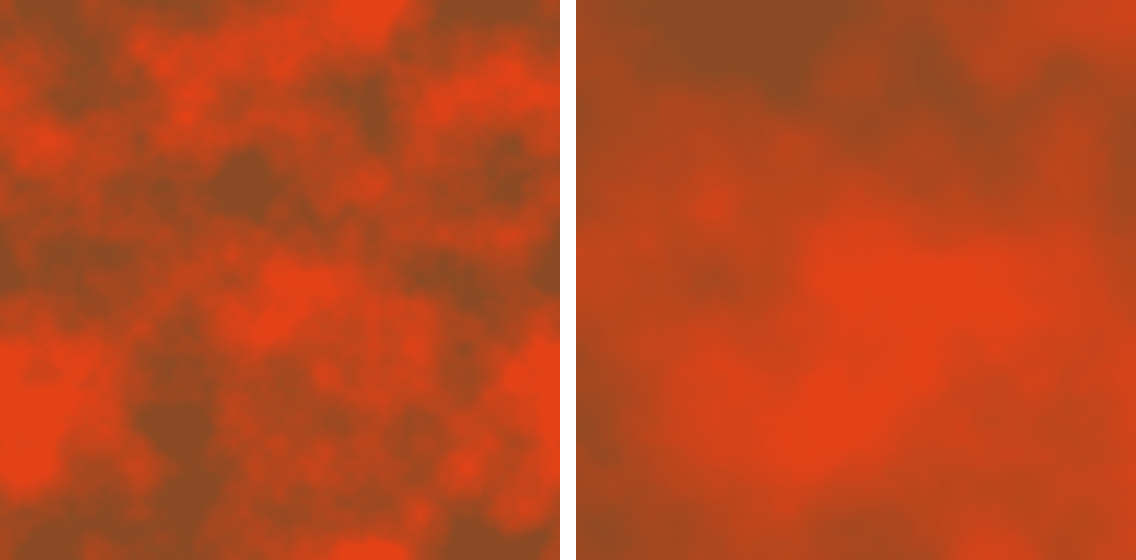
Left, the full canvas; right, a detail of the centre.
Reproduce this texture procedurally as a WebGL 2 fragment shader.

```glsl
#version 300 es
precision highp float;
// Soft cloudy rust: glowing orange patches drifting over flat brown stains.

uniform vec2 u_resolution;
out vec4 fragColor;

const vec3 BROWN = vec3(0.545, 0.290, 0.141);
const vec3 ORANGE = vec3(0.890, 0.257, 0.090);
const float CELLS = 6.0;        // largest noise cells across the canvas
const int OCTAVES = 6;
const float GAIN = 0.5;         // strength of each finer octave
const float BROWN_LEVEL = 0.35; // noise below this is plain brown
const float ORANGE_LEVEL = 0.70; // noise above this is plain orange
const float SEED = 17.0;

// Sine-free hash of a lattice point, 0 to 1
float hash(vec2 p) {
    vec3 q = fract(vec3(p.xyx) * 0.1031);
    q += dot(q, q.yzx + 33.33);
    return fract((q.x + q.y) * q.z);
}

// Smooth value noise that repeats after period cells
float valueNoise(vec2 p, float period, float seed) {
    vec2 cell = floor(p);
    vec2 f = p - cell;
    vec2 w = f * f * (3.0 - 2.0 * f);
    vec2 lo = mod(cell, period) + seed;
    vec2 hi = mod(cell + 1.0, period) + seed;
    float bottom = mix(hash(lo), hash(vec2(hi.x, lo.y)), w.x);
    float top = mix(hash(vec2(lo.x, hi.y)), hash(hi), w.x);
    return mix(bottom, top, w.y);
}

// Weighted sum of octaves, normalised to 0 to 1
float cloud(vec2 uv) {
    float sum = 0.0;
    float total = 0.0;
    float weight = 1.0;
    float cells = CELLS;
    for (int i = 0; i < OCTAVES; i++) {
        sum += weight * valueNoise(uv * cells, cells, SEED * float(i + 1));
        total += weight;
        weight *= GAIN;
        cells *= 2.0;
    }
    return sum / total;
}

void main() {
    vec2 uv = gl_FragCoord.xy / u_resolution;
    float heat = (cloud(uv) - BROWN_LEVEL) / (ORANGE_LEVEL - BROWN_LEVEL);
    fragColor = vec4(mix(BROWN, ORANGE, clamp(heat, 0.0, 1.0)), 1.0);
}
```
